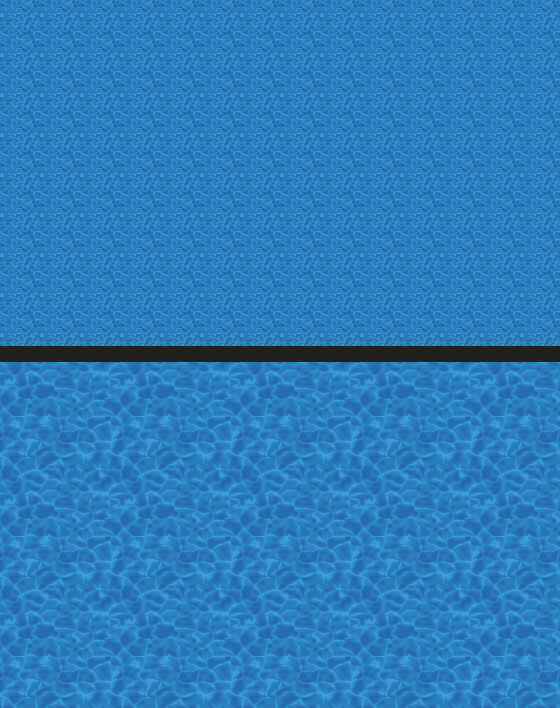
Top, the full canvas; bottom, a detail of the centre.
Write a Shadertoy shader that draws this texture.

```glsl
// Rippled blue water: a small tile of flattened cells, repeated over the canvas.
// A wrapping Voronoi pattern gives pale broken rims around darker cell bodies,
// lit from above; fine wrapping noise roughens them and a blue ramp colours all.

const float TILES_ACROSS = 14.0;
const vec2 CELLS_PER_TILE = vec2(7.0, 9.0);
const float JITTER = 0.74;

// Integer hash of a lattice point, giving two values in 0..1
vec2 hash2(vec2 p, float seed) {
    uvec3 v = uvec3(ivec3(vec3(p, seed))) * 1664525u + 1013904223u;
    v.x += v.y * v.z; v.y += v.z * v.x; v.z += v.x * v.y;
    v ^= v >> 16u;
    v.x += v.y * v.z; v.y += v.z * v.x;
    return vec2(v.xy >> 8u) / 16777216.0;
}

// Value noise that wraps after the given number of lattice steps
float tileNoise(vec2 p, vec2 period, float seed) {
    vec2 cell = floor(p);
    vec2 f = smoothstep(0.0, 1.0, p - cell);
    vec2 lo = mod(cell, period);
    vec2 hi = mod(cell + 1.0, period);
    float bottom = mix(hash2(lo, seed).x, hash2(vec2(hi.x, lo.y), seed).x, f.x);
    float top = mix(hash2(vec2(lo.x, hi.y), seed).x, hash2(hi, seed).x, f.x);
    return mix(bottom, top, f.y);
}

// Wrapping Voronoi: x = gap between the two nearest seeds,
// y = height above the nearest seed
vec2 cells(vec2 p, vec2 period, float seed) {
    vec2 home = floor(p);
    float nearest = 9.0, second = 9.0, height = 0.0;
    for (int j = -1; j <= 1; j++) {
        for (int i = -1; i <= 1; i++) {
            vec2 cell = home + vec2(i, j);
            vec2 jitter = JITTER * (hash2(mod(cell, period), seed) - 0.5);
            vec2 offset = p - cell - 0.5 - jitter;
            float d = length(offset);
            if (d < nearest) {
                second = nearest;
                nearest = d;
                height = offset.y;
            } else {
                second = min(second, d);
            }
        }
    }
    return vec2(second - nearest, height);
}

// Tone 0..1 to colour, spaced by the area each blue covers
vec3 waterRamp(float tone) {
    vec3 color = vec3(0.145, 0.425, 0.675);
    color = mix(color, vec3(0.16, 0.47, 0.71), smoothstep(0.11, 0.27, tone));
    color = mix(color, vec3(0.16, 0.50, 0.71), smoothstep(0.31, 0.43, tone));
    color = mix(color, vec3(0.19, 0.52, 0.78), smoothstep(0.50, 0.62, tone));
    color = mix(color, vec3(0.19, 0.55, 0.78), smoothstep(0.69, 0.82, tone));
    return mix(color, vec3(0.23, 0.61, 0.83), smoothstep(0.86, 1.0, tone));
}

// Brightness of the water at a point measured in tiles
float waterTone(vec2 tile) {
    vec2 p = tile * CELLS_PER_TILE;
    vec2 fine = CELLS_PER_TILE * 2.0;

    // Bend the cell walls
    vec2 bend = vec2(tileNoise(p * 2.0, fine, 3.0), tileNoise(p * 2.0, fine, 4.0));
    vec2 cell = cells(p + 0.6 * (bend - 0.5), CELLS_PER_TILE, 7.0);

    // Pale rims, broken in places, brighter along the cell tops
    float broken = tileNoise(p * 2.0, fine, 11.0);
    float rim = exp(-3.8 * cell.x) * mix(0.5, 1.25, broken);
    float light = 0.24 * clamp(cell.y, -0.6, 0.6);

    // Bodies roughened by small flecks
    float mottle = tileNoise(p * 3.0, CELLS_PER_TILE * 3.0, 13.0);
    float body = 0.50 * mottle + light;
    return 0.5 + 1.4 * (0.75 * rim + body - 0.53);
}

void mainImage(out vec4 fragColor, in vec2 fragCoord) {
    vec2 tile = fragCoord / iResolution.x * TILES_ACROSS;
    float tone = clamp(waterTone(tile), 0.0, 1.0);
    fragColor = vec4(waterRamp(tone), 1.0);
}
```
